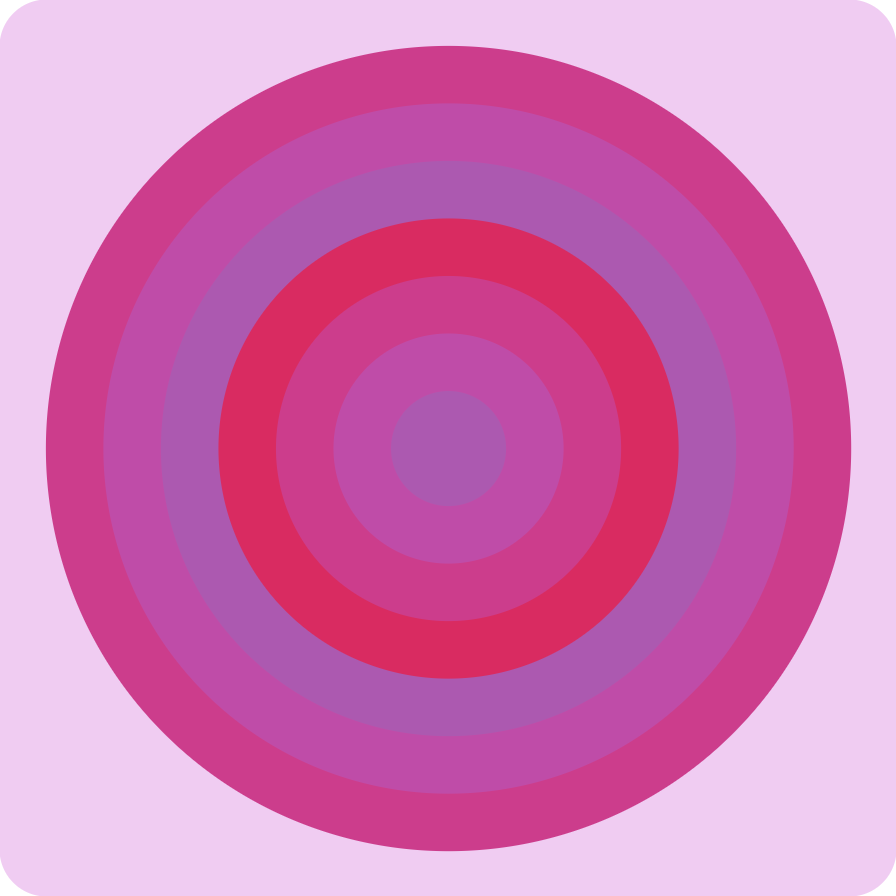
Give the GLSL for this background, as a WebGL 2 fragment shader.

```glsl
#version 300 es
precision highp float;
// Concentric rings in cycling pinks and purples on a pale rounded card.

uniform vec2 u_resolution;
out vec4 fragColor;

const vec3 WHITE  = vec3(1.0);
const vec3 LILAC  = vec3(0.94, 0.80, 0.95);
const vec3 PURPLE = vec3(0.675, 0.35, 0.69);
const vec3 VIOLET = vec3(0.75, 0.30, 0.66);
const vec3 PINK   = vec3(0.80, 0.24, 0.55);
const vec3 RED    = vec3(0.85, 0.17, 0.38);

const vec2 RING_CENTER = vec2(0.5006, 0.4994);
const float RING_WIDTH = 0.0642;
const int RING_COUNT = 7;
const float CORNER_RADIUS = 0.052;

// Signed distance to a rounded box centred on the origin
float roundedBox(vec2 p, vec2 halfSize, float radius) {
    vec2 q = abs(p) - halfSize + radius;
    return length(max(q, 0.0)) + min(max(q.x, q.y), 0.0) - radius;
}

// Coverage of a shape: 1 inside, 0 outside, one pixel of blending
float coverage(float dist, float pixel) {
    return clamp(0.5 - dist / pixel, 0.0, 1.0);
}

// Four colours repeat outward from the middle
vec3 ringColor(int index) {
    int step4 = index % 4;
    if (step4 == 0) return PURPLE;
    if (step4 == 1) return VIOLET;
    if (step4 == 2) return PINK;
    return RED;
}

// Paint discs from the largest to the smallest
vec3 paintRings(vec3 base, float radius, float ringWidth, int count, float pixel) {
    vec3 color = base;
    for (int i = count - 1; i >= 0; i--) {
        float dist = radius - ringWidth * float(i + 1);
        color = mix(color, ringColor(i), coverage(dist, pixel));
    }
    return color;
}

void main() {
    float side = min(u_resolution.x, u_resolution.y);
    float pixel = 1.0 / side;
    vec2 uv = (gl_FragCoord.xy - 0.5 * u_resolution) / side + 0.5;

    // Card with rounded corners
    vec2 halfCard = 0.5 * u_resolution / side;
    float card = roundedBox(uv - 0.5, halfCard, CORNER_RADIUS);
    vec3 color = mix(WHITE, LILAC, coverage(card - 0.5 * pixel, pixel));

    // Rings
    float radius = length(uv - RING_CENTER);
    color = paintRings(color, radius, RING_WIDTH, RING_COUNT, pixel);

    fragColor = vec4(color, 1.0);
}
```
